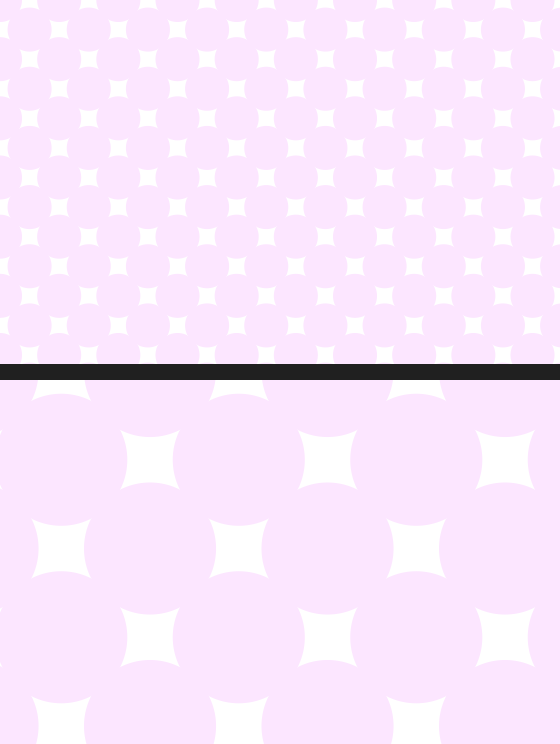
Top, the full canvas; bottom, a detail of the centre.
Write a Shadertoy shader that draws this pattern.

```glsl
// Overlapping pale pink discs on a staggered grid, leaving white four-pointed gaps.

// Distance to the nearest disc centre on a square grid of unit period
float gridDistance(vec2 p) {
    return length(fract(p + 0.5) - 0.5);
}

void mainImage(out vec4 fragColor, in vec2 fragCoord) {
    const float period = 0.16255; // share of canvas height

    // Cell coordinates, measured from the top left corner
    vec2 cell = vec2(fragCoord.x, iResolution.y - fragCoord.y) / (iResolution.y * period);
    float pixel = 1.0 / (iResolution.y * period);

    // Two grids, offset by half a cell, joined into one set of discs
    float edge = min(gridDistance(cell), gridDistance(cell + 0.5)) - 0.372;
    float gap = clamp(edge / pixel + 0.5, 0.0, 1.0);

    vec3 discPink = vec3(0.988, 0.900, 1.0);
    vec3 gapWhite = vec3(1.0);
    fragColor = vec4(mix(discPink, gapWhite, gap), 1.0);
}
```
